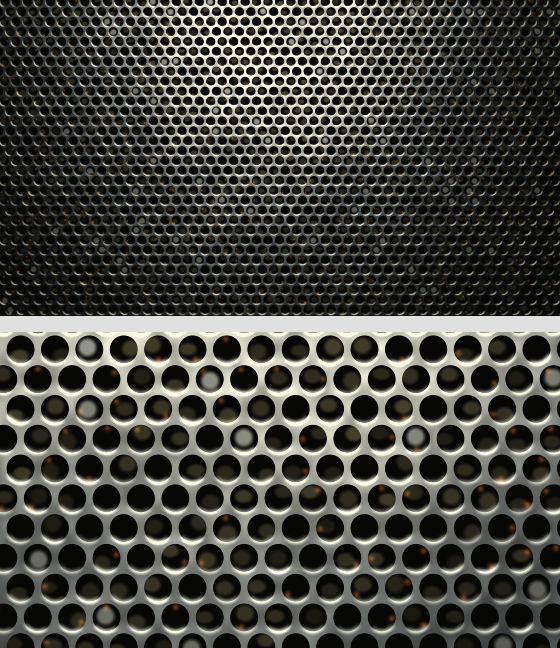
Top: the whole. Bottom: its middle third, enlarged.
Reproduce this texture procedurally as a WebGL 1 fragment shader.

```glsl
precision highp float;
// Perforated metal grille: staggered round holes under a lamp above the top edge.

uniform vec2 u_resolution;

// Lattice, with lengths in canvas heights or in hole pitches
const float PITCH = 0.03628;              // 49 holes across a 16:9 canvas
const vec2 LATTICE = vec2(1.0, 1.7320508); // two staggered rows per cell
const vec2 PHASE = vec2(0.88, 0.55);      // position of one hole centre
const float HOLE_RADIUS = 0.405;
const float RIM_WIDTH = 0.075;

// Lighting
const vec2 GLOW_CENTER = vec2(0.83, 1.0);
const vec2 GLOW_SIZE = vec2(0.60, 0.76);
const vec2 LAMP = vec2(0.83, 1.55);
const float WEB_AMBIENT = 0.035;
const float RIM_AMBIENT = 0.48;

// Chances per hole
const float PALE_CHANCE = 0.045;
const float GLIMPSE_CHANCE = 0.62;
const float GLINT_CHANCE = 0.40;

// Colours
const vec3 VOID = vec3(0.022, 0.022, 0.018);
const vec3 STEEL = vec3(0.80, 0.84, 0.84);
const vec3 LIT_STEEL = vec3(0.98, 0.98, 0.90);
const vec3 OLIVE = vec3(0.24, 0.225, 0.15);
const vec3 PALE = vec3(0.56, 0.57, 0.52);
const vec3 AMBER = vec3(0.62, 0.34, 0.12);

float hash(vec2 p) {
  return fract(sin(dot(p, vec2(127.1, 311.7))) * 43758.5453);
}

float noise(vec2 p) {
  vec2 i = floor(p);
  vec2 f = fract(p);
  f = f * f * (3.0 - 2.0 * f);
  return mix(mix(hash(i), hash(i + vec2(1.0, 0.0)), f.x),
             mix(hash(i + vec2(0.0, 1.0)), hash(i + 1.0), f.x), f.y);
}

// Offset from the nearest hole centre in the staggered lattice
vec2 nearestHole(vec2 p) {
  vec2 a = mod(p + 0.5 * LATTICE, LATTICE) - 0.5 * LATTICE;
  vec2 b = mod(p, LATTICE) - 0.5 * LATTICE;
  return dot(a, a) < dot(b, b) ? a : b;
}

// Dark interior with blurred glimpses of the parts behind
vec3 interior(vec2 local, vec2 id, float glow) {
  float kind = hash(id);
  vec2 shift = vec2(hash(id + 17.0), hash(id + 31.0)) - 0.5;
  float isPale = step(kind, PALE_CHANCE);
  float isSeen = step(kind, GLIMPSE_CHANCE);

  vec2 q = local - shift * mix(0.42, 0.12, isPale);
  q.y *= mix(1.0, 1.5, hash(id + 43.0) * (1.0 - isPale));
  float blob = 1.0 - smoothstep(0.16, 0.34, length(q));
  vec3 tint = mix(OLIVE * (0.45 + 0.65 * hash(id + 59.0)), PALE, isPale);
  vec3 color = VOID + tint * blob * isSeen * (0.35 + 0.75 * glow);

  // Small warm reflection on the inner wall
  float angle = 6.2832 * hash(id + 71.0);
  vec2 spot = 0.30 * vec2(cos(angle), sin(angle));
  float glint = exp(-dot(local - spot, local - spot) / 0.008);
  return color + AMBER * glint * 0.55 * step(hash(id + 83.0), GLINT_CHANCE);
}

void main() {
  vec2 uv = gl_FragCoord.xy / u_resolution.y;
  vec2 p = uv / PITCH - PHASE;
  float pixel = 1.0 / (u_resolution.y * PITCH);

  vec2 local = nearestHole(p);
  vec2 id = floor((p - local) * vec2(2.0, 2.0 / LATTICE.y) + 0.5);
  float d = length(local);

  // Broad pool of light, slightly uneven
  vec2 g = (uv - GLOW_CENTER) / GLOW_SIZE;
  float glow = exp(-dot(g, g)) * (0.85 + 0.3 * noise(uv * 9.0));

  // Metal web between the holes
  float wear = 0.78 + 0.44 * noise(p * 2.3);
  vec3 metal = mix(STEEL, LIT_STEEL, smoothstep(0.25, 0.8, glow));
  vec3 web = metal * (WEB_AMBIENT + 0.92 * glow) * wear;
  float webMask = smoothstep(-0.6, 0.6, (d - HOLE_RADIUS) / pixel);
  vec3 color = mix(interior(local, id, glow), web, webMask);

  // Bright crescent on the rim that faces the lamp
  float facing = dot(local / max(d, 0.001), normalize(uv - LAMP));
  float rim = (d - HOLE_RADIUS) / RIM_WIDTH;
  float crescent = exp(-rim * rim) * smoothstep(0.45, 1.0, facing);
  float polish = 0.55 + 0.75 * hash(id + 97.0);
  color += LIT_STEEL * crescent * polish * (RIM_AMBIENT + 0.35 * glow);

  gl_FragColor = vec4(min(color, LIT_STEEL), 1.0);
}
```
